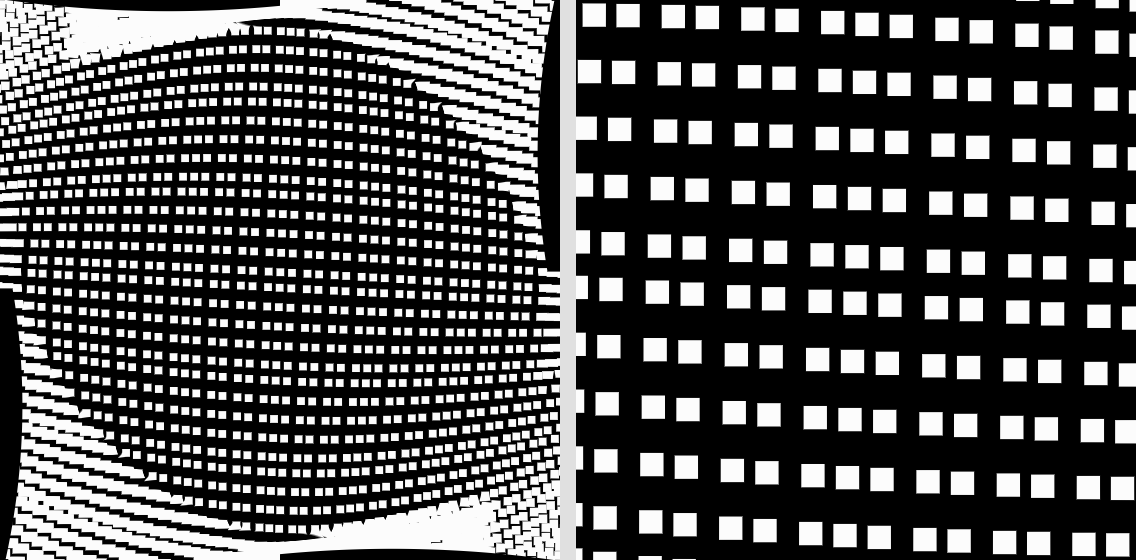
Left: the whole. Right: its middle third, enlarged.
Give the GLSL for this pattern, as a WebGL 2 fragment shader.

```glsl
#version 300 es
precision highp float;
// White squares on black, set on a bulging, slightly twisted lattice of 28 rows.
// Lattice steps are rounded, so columns fall in groups of two and three.
// Near the rim the squares widen into bands and wedges; half-turn symmetry throughout.

uniform vec2 u_resolution;
out vec4 fragColor;

const float UNITS = 72.0;                    // lattice units per half canvas
const vec2 SPACING = vec2(24.0 / 7.0, 4.8);  // mean column and row steps
const vec3 INK = vec3(0.99);
const vec3 GROUND = vec3(0.0);

float hash(vec2 p) {
  return fract(sin(dot(p, vec2(127.1, 311.7))) * 43758.5453);
}

// Share of the corner that lies along the main diagonal
float cornerAmount(vec2 p) {
  return max(p.x * p.y, 0.0);
}

// Canvas position to flat sheet position: twist, bulge, corner squeeze
vec2 warp(vec2 p) {
  vec2 twisted = p + vec2(0.043 * p.y, -0.055 * p.x);
  vec2 bulged = twisted / (1.0 - 0.18 * p.yx * p.yx);
  float corner = cornerAmount(p);
  return bulged * (1.0 + 0.02 * dot(p, p) + 0.3 * corner * corner);
}

// Local derivative of the warp
mat2 warpJacobian(vec2 p) {
  const float STEP = 0.004;
  vec2 dx = warp(p + vec2(STEP, 0.0)) - warp(p - vec2(STEP, 0.0));
  vec2 dy = warp(p + vec2(0.0, STEP)) - warp(p - vec2(0.0, STEP));
  return mat2(dx, dy) / (2.0 * STEP);
}

// Sideways growth outside a tilted ellipse
float bandAmount(vec2 p) {
  float ellipse = dot(p, p) - 0.4 * p.x * p.y;
  float open = 1.0 - smoothstep(0.25, 0.4, cornerAmount(p));
  return smoothstep(0.83, 0.9, ellipse) * open;
}

// Growth both ways in the wedge along the upper and lower rim
float wedgeAmount(vec2 p) {
  float side = p.x * sign(p.y);
  float depth = abs(p.y) - 0.935 + 0.22 * side;
  return smoothstep(-0.02, 0.04, depth) * (1.0 - smoothstep(0.68, 0.8, side));
}

// Half size of one square, in lattice units
vec2 halfSize(vec2 p, vec2 cell) {
  float band = bandAmount(p);
  float wedge = wedgeAmount(p);
  float side = p.x * sign(p.y);
  float speckle = smoothstep(0.38, 0.55, side);
  float growth = wedge * mix(1.7, 0.4 + 0.8 * hash(cell), speckle);
  float thicken = 0.3 * band * smoothstep(0.0, 0.25, -p.x * p.y);
  float corner = 0.12 * smoothstep(0.5, 0.75, cornerAmount(p));
  return vec2(1.0 + corner) + vec2(max(1.15 * band, growth), growth + thicken);
}

// Coverage of an axis-aligned box, smoothed over one pixel
float boxCover(vec2 offset, vec2 halfBox, float pixel) {
  vec2 inside = halfBox - abs(offset);
  return clamp(min(inside.x, inside.y) / pixel + 0.5, 0.0, 1.0);
}

// Union of the squares around a point
float squares(vec2 p, float pixel) {
  vec2 sheet = warp(p) * UNITS;
  mat2 toCanvas = inverse(warpJacobian(p));
  vec2 nearest = vec2(floor(sheet.x / SPACING.x + 0.5), floor(sheet.y / SPACING.y));
  float cover = 0.0;
  for (int j = -1; j <= 1; j++) {
    for (int i = -1; i <= 1; i++) {
      vec2 cell = nearest + vec2(i, j);
      vec2 center = floor((cell + vec2(0.0, 0.5)) * SPACING + 0.5);
      vec2 offset = toCanvas * (sheet - center);
      cover = max(cover, boxCover(offset, halfSize(p, cell), pixel));
    }
  }
  return cover;
}

// Bare margins beyond the curved edges of the sheet
float sheetMask(vec2 p, float pixel) {
  float sideEdge = 0.92 + 0.2 * pow(p.y + 0.45, 2.0);
  float rimEdge = 0.96 + 0.12 * pow(p.x - 0.4, 2.0);
  float sideGap = max(p.x - sideEdge, -1.0) * UNITS;
  float rimGap = (p.y - rimEdge) * UNITS;
  float sideBare = min(sideGap, (-0.03 - p.y) * UNITS);
  return 1.0 - clamp(max(sideBare, rimGap) / pixel + 0.5, 0.0, 1.0);
}

void main() {
  vec2 p = 2.0 * gl_FragCoord.xy / u_resolution - 1.0;
  p.y = -p.y;
  p *= p.x < 0.0 ? -1.0 : 1.0;  // half-turn symmetry
  float pixel = 2.0 * UNITS / min(u_resolution.x, u_resolution.y);
  float cover = squares(p, pixel) * sheetMask(p, pixel);
  fragColor = vec4(mix(GROUND, INK, cover), 1.0);
}
```
